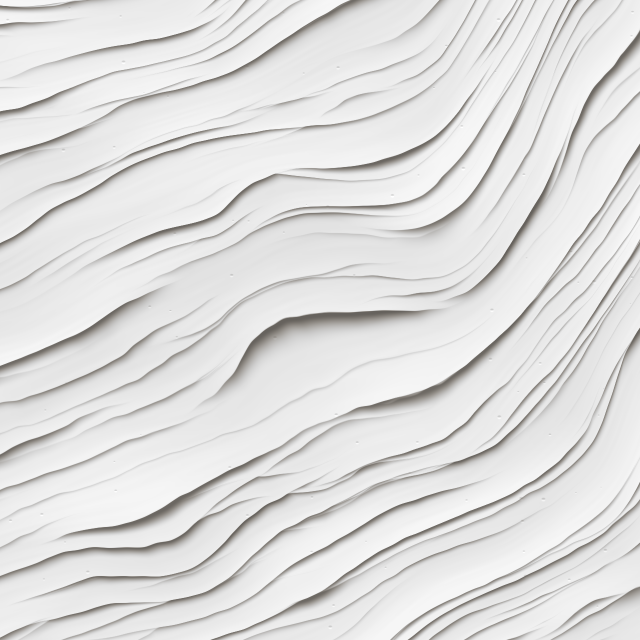
A WebGL 2 fragment shader for this texture:

```glsl
#version 300 es
precision highp float;
// Draws thick white plaster combed into flowing, overlapping ridges lit from above.

uniform vec2 u_resolution;
out vec4 fragColor;

float hash(vec2 p) {
    vec3 q = fract(p.xyx * vec3(0.1031, 0.1030, 0.0973));
    q += dot(q, q.yzx + 33.33);
    return fract((q.x + q.y) * q.z);
}

float noise(vec2 p) {
    vec2 cell = floor(p);
    vec2 f = fract(p);
    f = f * f * (3.0 - 2.0 * f);
    return mix(mix(hash(cell), hash(cell + vec2(1, 0)), f.x),
               mix(hash(cell + vec2(0, 1)), hash(cell + vec2(1, 1)), f.x), f.y);
}

// Coordinates along (x) and across (y) the trowel strokes
vec2 flowCoords(vec2 p) {
    float along = dot(p, vec2(0.85, 0.53));
    float right = max(p.x - 0.45, 0.0);
    float across = p.y - 0.45 * p.x - 1.1 * right * right * smoothstep(-0.1, 0.9, p.y);
    across += 0.20 * (noise(vec2(along * 3.0, across * 2.2) + 7.0) - 0.5);
    across += 0.055 * (noise(vec2(along * 6.5, across * 5.0) + 31.0) - 0.5);
    return vec2(along, across);
}

// Height of one ridge crest, which swells and fades along its length
float crestHeight(float along, float id, float seed) {
    float swell = noise(vec2(along * 3.6 + hash(vec2(id, seed)) * 9.0 + 20.0, id + seed));
    return smoothstep(0.28, 0.85, swell);
}

// Merges one set of ridges into the surface height and the shadow height
void addRidges(vec2 flow, float freq, float seed, inout float surface, inout float shadowTop) {
    float bend = 0.075 * noise(vec2(flow.x * 3.2, flow.y * 4.0) + seed)
               + 0.016 * noise(vec2(flow.x * 11.0, flow.y * 7.0) + seed)
               + 0.003 * noise(vec2(flow.x * 45.0, flow.y * 20.0) + seed);
    float v = (flow.y + bend) * freq;
    float id = floor(v);
    float t = v - id;
    float scale = mix(1.0, 0.6, smoothstep(8.0, 32.0, freq));
    float own = scale * crestHeight(flow.x, id, seed);
    float next = scale * crestHeight(flow.x, id + 1.0, seed);
    float edge = smoothstep(0.0, 0.0028 * freq, t);
    float below = (1.0 - t) / freq;
    surface = max(surface, own * edge * (1.0 - t) * (1.0 - t));
    shadowTop = max(shadowTop, next * exp(-below * (38.0 + 3.0 * freq)));
    shadowTop = max(shadowTop, own * (1.0 - edge));
}

// Sparse little pits, each with a lit lower rim
float pits(vec2 p) {
    vec2 g = p * 24.0;
    vec2 cell = floor(g);
    vec2 centre = 0.25 + 0.5 * vec2(hash(cell + 3.0), hash(cell + 57.0));
    vec2 d = (fract(g) - centre) * vec2(0.8, 1.3);
    float size = 0.03 + 0.05 * hash(cell + 91.0);
    float dark = 1.0 - smoothstep(0.3 * size, size, length(d));
    float rim = 1.0 - smoothstep(0.3 * size, size, length(d + vec2(0.0, size)));
    return step(0.86, hash(cell + 13.0)) * (0.5 * rim - dark);
}

float plaster(vec2 p) {
    vec2 flow = flowCoords(p);
    float surface = 0.0;
    float shadowTop = 0.0;
    for (int i = 0; i < 4; i++) {
        float k = float(i);
        addRidges(flow, 8.0 * pow(1.52, k), 17.0 + 43.0 * k, surface, shadowTop);
    }
    float shadow = smoothstep(0.0, 0.85, shadowTop - surface);

    // Broad undulation and fine trowel grain
    float swell = noise(vec2(flow.x * 4.0, flow.y * 15.0) + 5.0) - 0.5;
    float grain = noise(vec2(flow.x * 9.0, flow.y * 150.0)) - 0.5;
    float light = 0.905 + 0.06 * surface + 0.05 * swell + 0.016 * grain;
    return min(light, 0.965) - 0.50 * shadow + 0.12 * pits(p) * (1.0 - shadow);
}

void main() {
    // Four samples per pixel keep the crests smooth
    float light = 0.0;
    for (int i = 0; i < 4; i++) {
        vec2 offset = vec2(i % 2, i / 2) * 0.5 - 0.25;
        light += 0.25 * plaster((gl_FragCoord.xy + offset) / u_resolution);
    }
    // Shadows lean slightly warm
    vec3 tint = mix(vec3(1.04, 1.0, 0.95), vec3(1.0), smoothstep(0.42, 0.86, light));
    fragColor = vec4(clamp(light * tint, 0.0, 1.0), 1.0);
}
```
